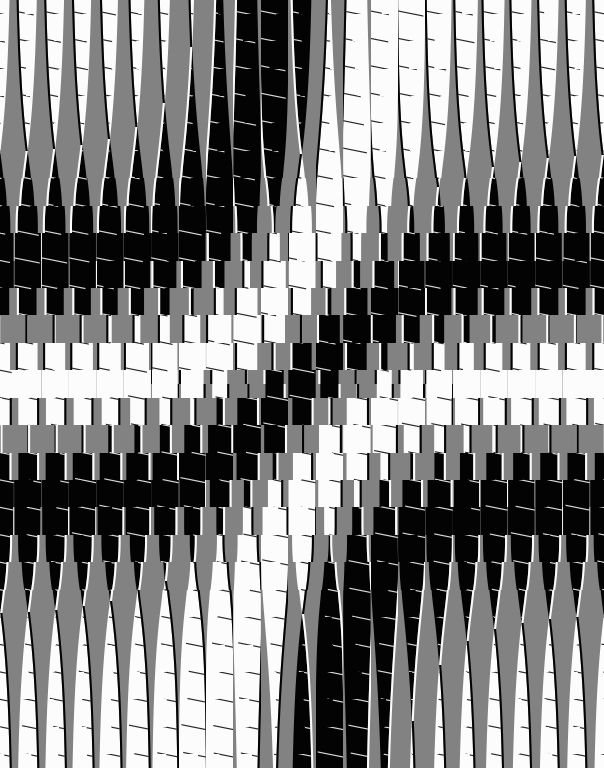
A Shadertoy shader for this pattern:

```glsl
// Black and white halftone bars on grey, swelling along an S-shaped wave.
#define ROWS 28.0
#define WAVE_Y 1.8
#define REACH_Y 7.0
#define REACH_X 3.6
#define BAR_GAIN 1.01
#define FRINGE 0.075
#define TICK 0.022
#define GREY 0.51

const float PI = 3.14159265;

float hash(vec2 p) {
    vec3 q = fract(vec3(p.xyx) * 0.1031);
    q += dot(q, q.yzx + 33.33);
    return fract((q.x + q.y) * q.z);
}

// Signed tone: +1 is white, -1 is black; both phases level off outward.
float tone(vec2 p) {
    float rise = WAVE_Y * PI * tanh(p.y / REACH_Y);
    float turn = PI * tanh(p.x / REACH_X);
    return -cos(rise - turn);
}

// Antialiased inside of a signed distance.
float fill(float d, float px) {
    return clamp(0.5 - d / px, 0.0, 1.0);
}

void mainImage(out vec4 fragColor, in vec2 fragCoord) {
    float px = ROWS / iResolution.y;
    vec2 grid = (fragCoord - 0.5 * iResolution.xy) * px;
    vec2 cell = floor(grid + 0.5);
    vec2 local = grid - cell;

    // Stepped rows in the middle melt into tapered spikes far out.
    float melt = smoothstep(5.0, 8.5, abs(grid.y));
    float v = tone(vec2(cell.x, mix(cell.y, grid.y, melt)));
    float ink = v < 0.0 ? 0.01 : 0.99;
    float halfWidth = 0.5 * min(abs(v) * BAR_GAIN, 1.0);

    // Main bar, centred in its cell
    float shade = mix(GREY, ink, fill(abs(local.x) - halfWidth, px));

    // Opposite fringe: left edge in the upper half, right edge below
    float side = grid.y > 0.0 ? -1.0 : 1.0;
    float edge = side * local.x - halfWidth;
    float fringe = fill(abs(edge - 0.5 * FRINGE) - 0.5 * FRINGE, px);
    fringe *= 1.0 - smoothstep(0.96, 0.99, abs(v));
    shade = mix(shade, 1.0 - ink, fringe);

    // Short slanted ticks where rows meet inside the bars
    float seam = abs(fract(grid.y + 0.2 * local.x) - 0.5);
    seam = min(seam, 0.5);
    float reach = 0.25 + 0.7 * hash(cell + 71.0);
    float along = side * local.x + halfWidth;
    float start = 2.0 * halfWidth * (1.0 - reach);
    float tick = fill(seam - TICK, px);
    tick *= fill(start - along, px) * fill(abs(local.x) - halfWidth, px);
    shade = mix(shade, 1.0 - ink, tick * 0.85);

    fragColor = vec4(vec3(shade), 1.0);
}
```
